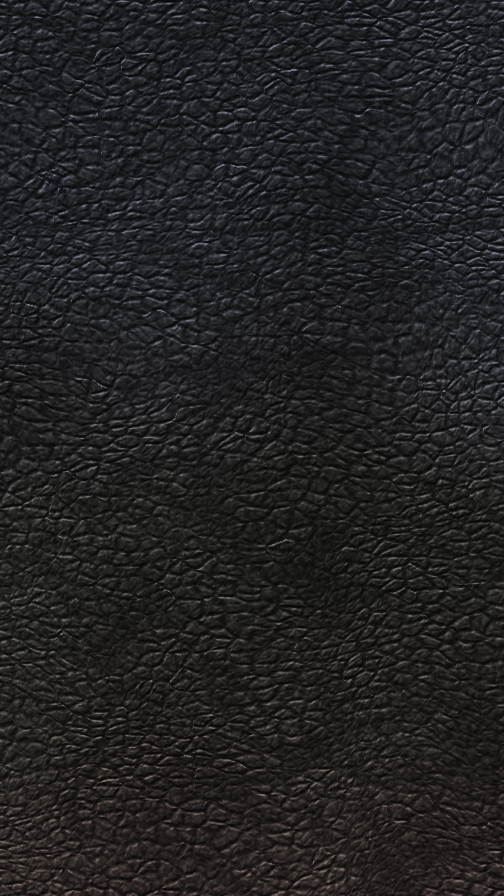
Give the GLSL for this texture, as a Shadertoy shader.

```glsl
// Black embossed leather: flat, irregular pebbles cut by long thin creases.
// A height field from warped Voronoi cells and stretched noise is lit from above
// by a finite difference, then tinted from warm brown up to cool blue.

const vec2  PEBBLE_FREQ   = vec2(25.0, 40.0);   // pebbles per canvas width
const vec2  WRINKLE_FREQ  = vec2(46.0, 66.0);   // smaller secondary folds
const vec2  CREASE_FREQ   = vec2(3.0, 13.0);    // along and across a crease
const float GROOVE_WIDTH  = 0.26;               // in pebble units
const float CREASE_WIDTH  = 0.075;              // in noise units
const float CREASE_DEPTH  = 0.55;
const float WRINKLE_DEPTH = 0.30;
const vec2  LIGHT_STEP    = vec2(-0.0013, 0.0034);
const float RELIEF_GAIN   = 1.25;
const float GROOVE_SHADE  = 0.35;
const float GRAIN_FREQ    = 150.0;
const float GRAIN_GAIN    = 0.95;
const float MOTTLE_GAIN   = 0.35;
const vec3  WARM_BOTTOM   = vec3(0.152, 0.130, 0.124);
const vec3  OLIVE_MIDDLE  = vec3(0.134, 0.132, 0.123);
const vec3  BLUE_TOP      = vec3(0.138, 0.142, 0.160);

float hash(vec2 p) {
    return fract(sin(dot(p, vec2(127.1, 311.7))) * 43758.5453);
}

vec2 hash2(vec2 p) {
    return vec2(hash(p), hash(p + vec2(37.2, 17.9)));
}

float noise(vec2 p) {
    vec2 i = floor(p), f = fract(p);
    f = f * f * (3.0 - 2.0 * f);
    return mix(mix(hash(i), hash(i + vec2(1, 0)), f.x),
               mix(hash(i + vec2(0, 1)), hash(i + vec2(1, 1)), f.x), f.y);
}

vec2 rotate(vec2 p, float angle) {
    float c = cos(angle), s = sin(angle);
    return vec2(c * p.x + s * p.y, c * p.y - s * p.x);
}

// Distance to the border between the two nearest Voronoi seeds
float cellEdge(vec2 p) {
    vec2 cell = floor(p), f = fract(p);
    vec2 nearest = vec2(8.0), second = vec2(8.0);
    for (int y = -1; y <= 1; y++)
    for (int x = -1; x <= 1; x++) {
        vec2 g = vec2(x, y);
        vec2 r = g + 0.05 + 0.9 * hash2(cell + g) - f;
        if (dot(r, r) < dot(nearest, nearest)) {
            second = nearest;
            nearest = r;
        } else if (dot(r, r) < dot(second, second)) {
            second = r;
        }
    }
    float gap = dot(second, second) - dot(nearest, nearest);
    return 0.5 * gap / max(length(second - nearest), 0.001);
}

// Long creases: thin level lines of noise stretched along a few diagonals
float creases(vec2 p) {
    float h = 1.0;
    for (int i = 0; i < 4; i++) {
        float k = float(i);
        float angle = -0.95 + 0.55 * k;
        vec2 q = rotate(p, angle) * CREASE_FREQ + 19.3 * k;
        float line = 1.0 - smoothstep(0.0, CREASE_WIDTH, abs(noise(q) - 0.5));
        float presence = smoothstep(0.3, 0.65, noise(p * 5.0 + 7.7 * k));
        h *= 1.0 - CREASE_DEPTH * line * presence;
    }
    return h;
}

float leatherHeight(vec2 p) {
    vec2 broad = vec2(noise(p * 5.0), noise(p * 5.0 + 31.0)) - 0.5;
    vec2 fine = vec2(noise(p * 38.0 + 11.0), noise(p * 38.0 + 53.0)) - 0.5;
    vec2 q = p + 0.06 * broad + 0.010 * fine;
    float depth = mix(0.55, 1.0, noise(p * 14.0 + 3.0));
    float pebble = smoothstep(0.0, GROOVE_WIDTH, cellEdge(q * PEBBLE_FREQ));
    float wrinkle = smoothstep(0.0, 0.3, cellEdge(rotate(q, 0.4) * WRINKLE_FREQ + 9.0));
    float h = 1.0 - depth * (1.0 - pebble);
    return h * creases(p + 0.02 * broad) - WRINKLE_DEPTH * (1.0 - wrinkle);
}

void mainImage(out vec4 fragColor, in vec2 fragCoord) {
    vec2 p = fragCoord / iResolution.x;
    float rise = fragCoord.y / iResolution.y;

    // Light from above: upper rims shine, lower rims fall into shadow
    float h = leatherHeight(p);
    float relief = h - leatherHeight(p + LIGHT_STEP);

    // Fine pores and broad uneven sheen
    float grain = 0.6 * noise(p * GRAIN_FREQ) + 0.4 * noise(p * GRAIN_FREQ * 1.9 + 5.0) - 0.5;
    float mottle = noise(p * 3.0 + 2.0) - 0.5;

    // Vertical tint with a slightly wandering boundary
    float band = rise + 0.12 * mottle;
    vec3 tint = mix(WARM_BOTTOM, OLIVE_MIDDLE, smoothstep(0.0, 0.32, band));
    tint = mix(tint, BLUE_TOP, smoothstep(0.32, 0.75, band));

    float tone = RELIEF_GAIN * relief + GROOVE_SHADE * (h - 0.65)
               + GRAIN_GAIN * grain + MOTTLE_GAIN * mottle;
    vec3 color = tint * exp(clamp(tone, -1.2, 1.15));
    fragColor = vec4(color, 1.0);
}
```
